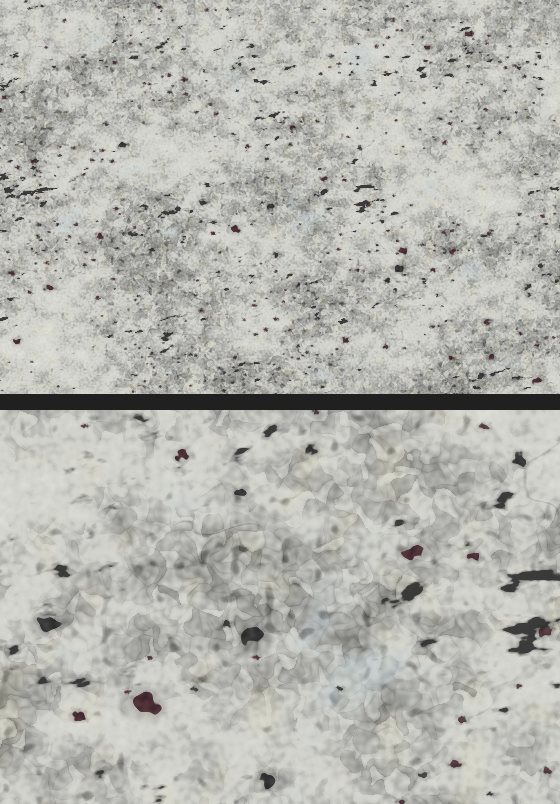
Top: the whole. Bottom: its middle third, enlarged.
Give the GLSL for this texture, as a Shadertoy shader.

```glsl
// Pale grey-white granite with cloudy grain, garnet specks and black mica flakes.
#define BASE_TONE 0.765
#define CLOUD_CONTRAST 0.17
#define MOTTLE_CONTRAST 0.15
#define GRAIN_CONTRAST 0.15
#define GRAIN_COUNT 85.0
#define LARGE_SPECK 0.0105
#define SMALL_SPECK 0.0048
#define STONE_TINT vec3(1.0, 1.006, 0.976)
#define ICE_BLUE vec3(0.71, 0.76, 0.78)
#define GARNET vec3(0.28, 0.16, 0.19)
#define MICA vec3(0.19, 0.19, 0.19)

vec2 hash2(vec2 p) {
    vec3 h = fract(p.xyx * vec3(0.1031, 0.1030, 0.0973));
    h += dot(h, h.yzx + 33.33);
    return fract((h.xx + h.yz) * h.zy);
}

float cornerSlope(vec2 cell, vec2 offset) {
    float angle = 6.2832 * hash2(cell).x;
    return dot(vec2(cos(angle), sin(angle)), offset);
}

// Gradient noise, roughly -0.7 to 0.7
float noise(vec2 p) {
    vec2 i = floor(p), f = p - i;
    vec2 u = f * f * f * (f * (f * 6.0 - 15.0) + 10.0);
    vec2 e = vec2(1.0, 0.0);
    return mix(mix(cornerSlope(i, f), cornerSlope(i + e.xy, f - e.xy), u.x),
               mix(cornerSlope(i + e.yx, f - e.yx), cornerSlope(i + 1.0, f - 1.0), u.x), u.y);
}

float fbm(vec2 p) {
    float sum = 0.0, amp = 1.0;
    for (int i = 0; i < 4; i++) {
        sum += amp * noise(p);
        p = mat2(1.6, 1.2, -1.2, 1.6) * p + 17.3;
        amp *= 0.5;
    }
    return sum;
}

// Crystal grains: x is a random tone per cell, y the closeness to a border
vec2 grains(vec2 p) {
    vec2 cell = floor(p);
    float nearest = 9.0, second = 9.0, tone = 0.0;
    for (int j = -1; j <= 1; j++)
    for (int i = -1; i <= 1; i++) {
        vec2 id = cell + vec2(i, j);
        vec2 rnd = hash2(id + 71.0);
        float d = length(id + rnd - p);
        if (d < nearest) {
            second = nearest;
            nearest = d;
            tone = hash2(id + 139.0).y;
        } else second = min(second, d);
    }
    return vec2(tone, 1.0 - smoothstep(0.0, 0.3, second - nearest));
}

// Clustered lumpy specks: x cover, y halo, z random kind
vec3 specks(vec2 p, float count, float share, float size) {
    vec2 q = p * count, cell = floor(q);
    float soft = 0.9 * count / iResolution.y;
    vec3 result = vec3(0.0);
    for (int j = -1; j <= 1; j++)
    for (int i = -1; i <= 1; i++) {
        vec2 id = cell + vec2(i, j);
        vec2 rnd = hash2(id + count), pick = hash2(id + count + 57.0);
        vec2 centre = id + 0.15 + 0.7 * rnd;
        float cluster = smoothstep(-0.15, 0.35, noise(centre / count * vec2(3.5, 6.0) + 9.0));
        if (pick.x > share * cluster) continue;
        float radius = size * count * mix(0.4, 1.0, pick.y * pick.y);
        vec2 d = (q - centre) * vec2(0.9, 1.0 + 0.5 * rnd.y);
        float dist = length(d) - radius + 1.1 * radius * noise(q / radius * 0.9);
        float cover = 1.0 - smoothstep(-soft, soft, dist);
        if (cover > result.x) result.xz = vec2(cover, fract(rnd.x * 13.0));
        result.y = max(result.y, 1.0 - smoothstep(0.0, radius * 1.4, dist));
    }
    return result;
}

void mainImage(out vec4 fragColor, in vec2 fragCoord) {
    vec2 p = fragCoord / iResolution.y;
    vec2 drift = mat2(0.98, -0.17, 0.17, 0.98) * p;

    // Clouds, mottling and crystal grain
    float cloud = fbm(drift * vec2(3.2, 4.8) + 4.0);
    float mottle = fbm(drift * vec2(19.0, 25.0) + 31.0);
    vec2 warp = vec2(noise(p * 60.0), noise(p * 60.0 + 43.0)) * 0.014;
    vec2 grain = grains((p + warp) * GRAIN_COUNT);
    float fine = noise(p * 155.0 + 8.0);
    float shade = smoothstep(0.35, -0.45, cloud + 0.6 * mottle);
    float tone = BASE_TONE + CLOUD_CONTRAST * cloud + MOTTLE_CONTRAST * mottle;
    tone += (grain.x - 0.5) * GRAIN_CONTRAST * mix(0.6, 1.2, shade);
    tone += 0.13 * fine - 0.06 * grain.y * shade;

    // Fine pepper and thin broken veins
    float pepper = smoothstep(0.3, 0.58, noise(p * 72.0 + 90.0) - 0.25 * cloud);
    float vein = 1.0 - smoothstep(0.0, 0.022, abs(fbm(drift * vec2(4.0, 7.0) + 60.0)));
    vein *= smoothstep(0.1, 0.4, noise(p * 8.0 + 25.0));
    tone -= 0.22 * pepper + 0.11 * vein;
    tone -= 0.7 * max(tone - 0.81, 0.0);
    vec3 color = tone * STONE_TINT;

    // Sparse bluish feldspar and faint warm stains
    float blue = smoothstep(0.36, 0.62, noise(p * vec2(6.0, 8.0) + 12.0) + 0.3 * mottle);
    color = mix(color, ICE_BLUE * (0.55 + 0.6 * tone), 0.5 * blue);
    color += vec3(0.012, 0.004, -0.016) * smoothstep(0.1, 0.5, noise(p * 28.0 + 77.0));

    // Ragged flat mica flakes
    float flake = 0.8 * fbm(drift * vec2(24.0, 46.0) + 5.0) + 0.6 * noise(drift * vec2(4.5, 7.0) + 50.0);
    color *= 1.0 - 0.25 * smoothstep(0.38, 0.56, flake);
    color = mix(color, MICA, 0.9 * smoothstep(0.51, 0.58, flake));

    // Garnet and dark specks in two sizes
    vec3 large = specks(p, 18.0, 0.22, LARGE_SPECK);
    vec3 small = specks(p + 3.7, 42.0, 0.3, SMALL_SPECK);
    color *= 1.0 - 0.16 * max(large.y, small.y);
    float texture1 = 1.0 + 0.5 * fine;
    color = mix(color, mix(MICA, GARNET, step(0.4, small.z)) * texture1, 0.85 * small.x);
    color = mix(color, mix(MICA, GARNET, step(0.45, large.z)) * texture1, 0.95 * large.x);

    fragColor = vec4(clamp(color, 0.0, 1.0), 1.0);
}
```
